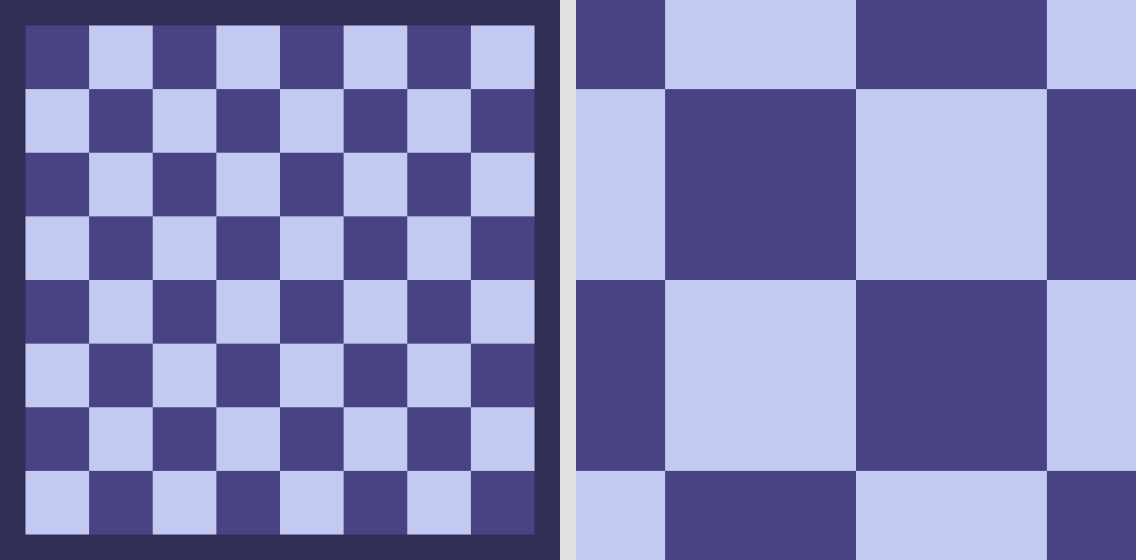
Left: the whole. Right: its middle third, enlarged.
A WebGL 1 fragment shader for this pattern:

```glsl
precision highp float;
// An eight by eight checkerboard in pale lavender and indigo, set in a dark frame.
// Each axis gives a smoothed square wave; their product picks the square colour,
// and a box distance separates the board from its frame.

uniform vec2 u_resolution;

const float SQUARES = 8.0;       // squares along each side
const float FRAME_WIDTH = 0.4;   // in squares

const vec3 LIGHT_SQUARE = vec3(0.769, 0.788, 0.953);
const vec3 DARK_SQUARE = vec3(0.282, 0.263, 0.510);
const vec3 FRAME_COLOR = vec3(0.192, 0.180, 0.337);

// +1 in even cells and -1 in odd ones, with a ramp one pixel wide between them
vec2 squareWave(vec2 p, float pixel) {
  vec2 parity = 1.0 - 2.0 * mod(floor(p), 2.0);
  vec2 edgeDistance = 0.5 - abs(fract(p) - 0.5);
  return parity * clamp(edgeDistance / (0.5 * pixel), 0.0, 1.0);
}

// 1 on light squares, 0 on dark ones
float checker(vec2 p, float pixel) {
  vec2 wave = squareWave(p, pixel);
  return 0.5 + 0.5 * wave.x * wave.y;
}

// Coverage of a centred square with the given half side
float squareMask(vec2 p, float halfSide, float pixel) {
  vec2 inside = clamp((halfSide - abs(p)) / pixel + 0.5, 0.0, 1.0);
  return inside.x * inside.y;
}

void main() {
  // Board space: one unit per square, origin at the board's lower left corner
  float pixel = (SQUARES + 2.0 * FRAME_WIDTH) / min(u_resolution.x, u_resolution.y);
  vec2 centered = (gl_FragCoord.xy - 0.5 * u_resolution) * pixel;
  vec2 board = centered + 0.5 * SQUARES;

  // Outer squares extend under the frame so the rim blends cleanly
  vec2 cell = clamp(board, 0.5, SQUARES - 0.5);
  vec3 squares = mix(DARK_SQUARE, LIGHT_SQUARE, checker(cell, pixel));

  float onBoard = squareMask(centered, 0.5 * SQUARES, pixel);
  gl_FragColor = vec4(mix(FRAME_COLOR, squares, onBoard), 1.0);
}
```
